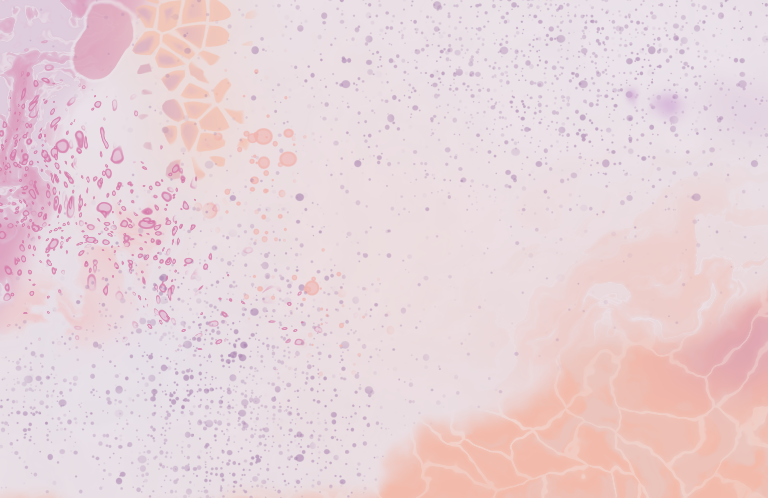
Write a WebGL 1 fragment shader that draws this background.

```glsl
precision highp float;
// Pale poured-paint marbling: pink and peach cells, bubbles and fine specks.
uniform vec2 u_resolution;

float hash(vec2 p) {
  return fract(sin(dot(p, vec2(127.1, 311.7))) * 43758.5);
}

vec2 hash2(vec2 p) {
  return vec2(hash(p), hash(p + 37.3));
}

float noise(vec2 p) {
  vec2 i = floor(p), f = fract(p);
  f = f * f * (3.0 - 2.0 * f);
  return mix(mix(hash(i), hash(i + vec2(1, 0)), f.x),
             mix(hash(i + vec2(0, 1)), hash(i + vec2(1, 1)), f.x), f.y);
}

float fbm(vec2 p) {
  float sum = 0.0, amp = 0.5;
  for (int i = 0; i < 5; i++) {
    sum += amp * noise(p);
    p = mat2(1.6, 1.2, -1.2, 1.6) * p + 5.7;
    amp *= 0.5;
  }
  return sum;
}

// Soft elliptical zone
float blob(vec2 p, vec2 centre, vec2 size) {
  vec2 d = (p - centre) / size;
  return exp(-dot(d, d));
}

// x: distance to the cell wall, y: random value of the cell
vec2 paintCells(vec2 p) {
  vec2 base = floor(p), f = fract(p);
  float near = 8.0, second = 8.0, id = 0.0;
  for (int y = -1; y <= 1; y++) {
    for (int x = -1; x <= 1; x++) {
      vec2 g = vec2(x, y);
      float d = length(g + 0.1 + 0.8 * hash2(base + g) - f);
      if (d < near) {
        second = near;
        near = d;
        id = hash(base + g + 11.0);
      } else second = min(second, d);
    }
  }
  return vec2(second - near, id);
}

// x: filled spot, y: its rim; one random spot per grid square
vec2 spots(vec2 p, float scale, float density) {
  vec2 cell = floor(p * scale), f = fract(p * scale);
  float r = mix(0.1, 0.36, pow(hash(cell + 3.1), 2.0));
  vec2 d = f - mix(vec2(r + 0.06), vec2(0.94 - r), hash2(cell + 8.0));
  d.x *= 0.85 + 0.3 * hash(cell + 5.0);
  float dist = length(d) - r, aa = scale * 0.8 / u_resolution.y;
  float shown = smoothstep(0.0, 0.12, density - hash(cell + 17.0));
  float rim = smoothstep(0.05 + aa, 0.01, abs(dist + 0.04));
  return shown * vec2(smoothstep(aa, -aa, dist), rim);
}

void main() {
  vec2 p = gl_FragCoord.xy / u_resolution * vec2(1.54, 1.0);
  vec2 flow = vec2(fbm(p * 5.0), fbm(p * 5.0 + 19.0)) - 0.48;
  vec2 w = p + 0.14 * flow;
  float marble = fbm(w * 9.0 + flow * 5.0);
  vec3 white = vec3(0.92, 0.89, 0.915);

  // Milky ground
  vec3 col = mix(vec3(0.91, 0.875, 0.9), vec3(0.925, 0.865, 0.875), blob(p, vec2(0.75, 0.5), vec2(0.4, 0.5)));
  col = mix(col, white, 0.8 * blob(w, vec2(1.25, 0.9), vec2(0.45, 0.28)));
  col = mix(col, vec3(0.9, 0.88, 0.915), 0.6 * blob(w, vec2(0.3, 0.3), vec2(0.25, 0.2)));
  col += 0.02 * (marble - 0.48);

  // Pink pour in the upper left with pale veins
  float pour = smoothstep(0.06, -0.05, w.x - 0.27 + 0.5 * (1.0 - w.y));
  vec3 pink = mix(vec3(0.87, 0.79, 0.86), vec3(0.86, 0.6, 0.73), smoothstep(0.35, 0.58, marble));
  pink = mix(pink, white, 0.7 * smoothstep(0.03, 0.0, abs(marble - 0.42)));
  col = mix(col, pink, 0.85 * pour);
  float patchEdge = blob(w, vec2(0.2, 0.91), vec2(0.06, 0.09)) - 0.38;
  col = mix(col, vec3(0.87, 0.65, 0.74), 0.85 * smoothstep(-0.02, 0.03, patchEdge));
  col = mix(col, white, 0.7 * smoothstep(0.06, 0.0, abs(patchEdge + 0.04)));
  col = mix(col, white, 0.8 * blob(w, vec2(0.2, 0.74), vec2(0.08, 0.07)));
  float drift = blob(w, vec2(0.25, 0.53), vec2(0.1, 0.09)) + blob(w, vec2(0.08, 0.38), vec2(0.13, 0.07));
  col = mix(col, vec3(0.93, 0.78, 0.79), drift * smoothstep(0.35, 0.65, marble));

  // Peach cells at the upper left, breaking into loose bubbles
  float cluster = max(blob(p, vec2(0.36, 0.96), vec2(0.11, 0.16)), 0.85 * blob(p, vec2(0.4, 0.76), vec2(0.1, 0.13)));
  vec2 cell = paintCells((p + 0.04 * flow) * 19.0);
  float gap = mix(0.85, 0.04, smoothstep(0.05, 0.8, cluster));
  float fill = smoothstep(gap, gap + 0.12, cell.x) * smoothstep(0.05, 0.35, cluster);
  vec3 peach = mix(vec3(0.95, 0.77, 0.71), vec3(0.86, 0.69, 0.75), smoothstep(0.4, 0.8, cell.x + cell.y * 0.4) * smoothstep(0.46, 0.3, p.x));
  col = mix(col, vec3(0.94, 0.84, 0.81), 0.7 * cluster);
  col = mix(col, peach, 0.85 * fill);

  // Wispy peach streaks on the right
  vec2 along = mat2(0.8, -0.6, 0.6, 0.8) * w;
  float streak = fbm(along * vec2(5.0, 22.0) + flow * 4.0);
  float haze = blob(w, vec2(1.4, 0.44), vec2(0.32, 0.17)) + 0.6 * blob(w, vec2(1.15, 0.29), vec2(0.16, 0.1));
  col = mix(col, vec3(0.935, 0.79, 0.77), min(haze, 1.0) * (0.25 + 0.65 * smoothstep(0.35, 0.65, streak)));
  col = mix(col, white, 0.6 * haze * smoothstep(0.03, 0.0, abs(streak - 0.44)));
  col = mix(col, vec3(0.87, 0.78, 0.86), 0.5 * blob(w, vec2(1.5, 0.79), vec2(0.09, 0.06)));

  // Large peach pool in the lower right with a network of pale walls
  float shore = 0.43 * pow(max(w.x - 0.75, 0.0) / 0.79, 0.7) - w.y;
  float pool = smoothstep(-0.03, 0.05, shore);
  cell = paintCells(w * 9.5 + 1.2 * flow);
  vec3 poolColour = mix(vec3(0.95, 0.73, 0.67), vec3(0.92, 0.77, 0.74), smoothstep(0.4, 0.65, marble) * (0.4 + 0.6 * cell.y));
  poolColour = mix(poolColour, vec3(0.87, 0.64, 0.7), 0.85 * blob(w, vec2(1.49, 0.31), vec2(0.13, 0.09)));
  float wall = smoothstep(0.09, 0.01, cell.x) + 0.3 * smoothstep(0.3, 0.0, cell.x);
  poolColour = mix(poolColour, vec3(0.95, 0.86, 0.84), min(wall, 1.0) * (0.35 + 0.5 * noise(p * 6.0)));
  col = mix(col, poolColour, pool);

  // Bubbles and specks at several sizes
  float ringZone = 0.75 * blob(p, vec2(0.07, 0.62), vec2(0.15, 0.19)) + 0.7 * blob(p, vec2(0.31, 0.54), vec2(0.08, 0.12)) + 0.25 * blob(p, vec2(0.48, 0.38), vec2(0.16, 0.1));
  float peachZone = 0.35 * blob(p, vec2(0.52, 0.66), vec2(0.09, 0.2)) + 0.22 * blob(p, vec2(0.64, 0.36), vec2(0.12, 0.12));
  float speckZone = 0.35 * blob(p, vec2(1.1, 0.88), vec2(0.45, 0.25)) + 0.45 * blob(p, vec2(0.47, 0.18), vec2(0.25, 0.3)) + 0.4 * blob(p, vec2(0.05, 0.2), vec2(0.1, 0.1)) + 0.06;
  for (int i = 0; i < 3; i++) {
    float k = float(i);
    vec2 shift = vec2(3.7, 1.9) * k;
    vec2 s = spots(p + shift, 20.0 + 16.0 * k, peachZone);
    col = mix(col, vec3(0.94, 0.71, 0.69), 0.6 * s.x + 0.25 * s.y);
    s = spots(w + shift + 7.0, 24.0 + 18.0 * k, ringZone);
    col = mix(col, vec3(0.87, 0.65, 0.78), 0.5 * s.x);
    col = mix(col, vec3(0.83, 0.43, 0.63), 0.65 * s.y);
    s = spots(p + shift + 13.0, 44.0 + 22.0 * k, speckZone * (1.0 - pool));
    col = mix(col, vec3(0.68, 0.53, 0.7), s.x * (0.2 + 0.5 * noise(p * 25.0)));
  }
  float lilac = blob(w, vec2(1.33, 0.8), vec2(0.035, 0.025)) + blob(w, vec2(1.24, 0.81), vec2(0.014));
  col = mix(col, vec3(0.8, 0.63, 0.82), 0.6 * lilac * smoothstep(0.3, 0.55, marble));
  gl_FragColor = vec4(col, 1.0);
}
```
